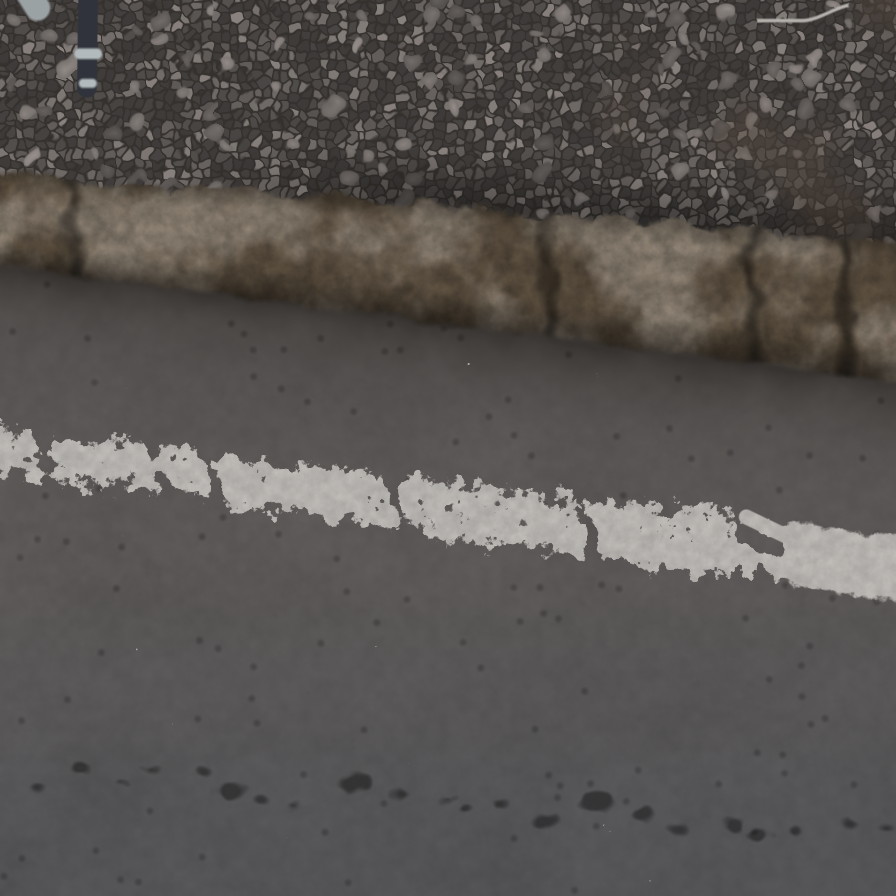
Give the GLSL for this texture, as a WebGL 2 fragment shader.

```glsl
#version 300 es
precision highp float;
// Worn white road line on asphalt, below a weathered kerb and a gravel verge.

uniform vec2 u_resolution;
out vec4 outColor;

// Boundaries as vec2(height at the left edge, slope)
const vec2 KERB_TOP = vec2(0.807, -0.076);
const vec2 KERB_FOOT = vec2(0.703, -0.130);
const vec2 LINE_TOP = vec2(0.519, -0.116);
const vec2 LINE_FOOT = vec2(0.472, -0.144);
const vec2 STAIN_PATH = vec2(0.137, -0.066);

const vec3 ASPHALT = vec3(0.352, 0.340, 0.335);
const vec3 ASPHALT_LOW = vec3(0.325, 0.322, 0.332);
const vec3 DAMP = vec3(0.215, 0.200, 0.190);
const vec3 PAINT = vec3(0.705, 0.695, 0.680);
const vec3 KERB_PALE = vec3(0.490, 0.450, 0.400);
const vec3 KERB_MOSS = vec3(0.320, 0.275, 0.220);
const vec3 SOIL = vec3(0.205, 0.190, 0.178);
const vec3 STONE = vec3(0.400, 0.380, 0.370);
const vec3 PLASTIC = vec3(0.700, 0.730, 0.740);
const vec3 POLE = vec3(0.190, 0.200, 0.235);

const float GAPS[6] = float[6](0.042, 0.172, 0.232, 0.438, 0.648, 0.835);
const float JOINTS[4] = float[4](0.082, 0.612, 0.840, 0.945);
const float GRAVEL_SCALE = 92.0;
const float ROCK_SCALE = 40.0;
const int STAIN_COUNT = 22;

float hash(vec2 p) {
  vec3 q = fract(vec3(p.xyx) * 0.1031);
  q += dot(q, q.yzx + 33.33);
  return fract((q.x + q.y) * q.z);
}

float noise(vec2 p) {
  vec2 i = floor(p), f = fract(p);
  f = f * f * (3.0 - 2.0 * f);
  return mix(mix(hash(i), hash(i + vec2(1, 0)), f.x),
             mix(hash(i + vec2(0, 1)), hash(i + vec2(1, 1)), f.x), f.y);
}

float fbm(vec2 p) {
  float sum = 0.0, amp = 0.533;
  for (int i = 0; i < 4; i++) {
    sum += amp * noise(p);
    p = mat2(1.6, 1.2, -1.2, 1.6) * p + 7.3;
    amp *= 0.5;
  }
  return sum;
}

// Cellular noise: nearest distance, second distance, cell id
vec3 cells(vec2 p) {
  vec2 base = floor(p);
  vec3 best = vec3(9.0, 9.0, 0.0);
  for (int y = -1; y <= 1; y++)
    for (int x = -1; x <= 1; x++) {
      vec2 c = base + vec2(x, y);
      float d = length(c + 0.15 + 0.7 * vec2(hash(c), hash(c + 51.7)) - p);
      if (d < best.x) best = vec3(d, best.x, hash(c + 17.3));
      else best.y = min(best.y, d);
    }
  return best;
}

float segment(vec2 p, vec2 a, vec2 b) {
  vec2 d = b - a;
  return length(p - a - d * clamp(dot(p - a, d) / dot(d, d), 0.0, 1.0));
}

float lineY(vec2 edge, float x) { return edge.x + edge.y * x; }
float fill(float d, float soft) { return smoothstep(-soft, soft, -d); }

vec3 gravel(vec2 p) {
  vec3 fine = cells(p * GRAVEL_SCALE + 0.6 * noise(p * 120.0));
  vec3 rock = cells(p * ROCK_SCALE + 0.5 * noise(p * 70.0));
  vec3 col = mix(SOIL, STONE * (0.6 + 0.75 * pow(fine.z, 2.5)), smoothstep(0.02, 0.35, fine.y - fine.x));
  float size = 0.2 + 0.22 * hash(vec2(rock.z * 91.0, 3.0));
  vec3 rockCol = STONE * (0.85 + 0.5 * fract(rock.z * 37.0)) * (1.1 - 0.5 * rock.x);
  col = mix(col, rockCol, fill(rock.x - size, 0.07) * step(0.72, rock.z));
  float earth = smoothstep(0.45, 0.75, fbm(p * 7.0 + 4.0)) * smoothstep(0.4, 0.95, p.x);
  col = mix(col, vec3(0.315, 0.265, 0.230), 0.6 * earth);
  float above = p.y - lineY(KERB_TOP, p.x);
  return col * (1.0 - 0.28 * exp(-above * above * 600.0) * smoothstep(0.15, 0.5, p.x));
}

vec3 kerb(vec2 p) {
  float top = lineY(KERB_TOP, p.x), foot = lineY(KERB_FOOT, p.x);
  float t = (p.y - foot) / (top - foot);
  float pale = smoothstep(0.3, 0.68, fbm(p * 16.0) + 0.12 * sin(p.x * 19.0 - 1.0) * sin(t * 3.1));
  vec3 col = mix(KERB_MOSS, KERB_PALE, pale) * (0.78 + 0.42 * fbm(p * 90.0));
  for (int i = 0; i < 4; i++) {
    float crack = abs(p.x - JOINTS[i] + 0.018 * (noise(p * 45.0) - 0.5));
    col *= 1.0 - 0.4 * fill(crack - 0.007, 0.007);
  }
  return col * mix(0.52, 1.0, smoothstep(-0.05, 0.32, t)) * mix(1.0, 0.72, smoothstep(0.82, 1.05, t));
}

vec3 road(vec2 p) {
  float depth = lineY(KERB_FOOT, p.x) - p.y;
  vec3 col = mix(ASPHALT_LOW, ASPHALT, smoothstep(0.02, 0.42, p.y));
  col *= 0.90 + 0.10 * fbm(p * 9.0) + 0.10 * fbm(p * 85.0);
  float damp = exp(-max(depth, 0.0) * 22.0) * (0.75 + 0.5 * fbm(p * 25.0));
  col = mix(col, DAMP, clamp(damp, 0.0, 1.0));
  vec3 pit = cells(p * 34.0);
  col *= 1.0 - 0.2 * step(0.85, pit.z) * fill(pit.x - 0.12, 0.1);
  // Oil drips strung along the lane
  for (int i = 0; i < STAIN_COUNT; i++) {
    float k = float(i), x = (k + hash(vec2(k, 2.0))) / float(STAIN_COUNT);
    vec2 c = vec2(x, lineY(STAIN_PATH, x) + 0.035 * (hash(vec2(k, 8.0)) - 0.5));
    float r = mix(0.004, 0.014, pow(hash(vec2(k, 5.0)), 2.0));
    float d = length((p - c) * vec2(0.75, 1.2)) + 0.008 * (noise(p * 90.0) - 0.5);
    col *= 1.0 - 0.38 * fill(d - r, 0.004);
  }
  return col;
}

float paintMask(vec2 p, float px) {
  float inside = min(lineY(LINE_TOP, p.x) - p.y, p.y - lineY(LINE_FOOT, p.x));
  float sound = smoothstep(0.855, 0.89, p.x);
  float wear = 0.65 * (fbm(p * 62.0) - 0.5) + 0.35 * (fbm(p * 150.0) - 0.5);
  float cover = clamp(inside / 0.014, -1.5, 1.0) * 0.24 + wear * mix(1.15, 0.35, sound) - 0.02;
  for (int i = 0; i < 6; i++) {
    float gap = abs(p.x - GAPS[i] + 0.25 * (p.y - lineY(LINE_TOP, p.x)) + 0.01 * (noise(p * 50.0) - 0.5));
    cover -= 0.34 * fill(gap - 0.006, 0.008);
  }
  // Curled tip of the intact stretch, with bare road beneath it
  cover -= 0.5 * fill(segment(p, vec2(0.832, 0.404), vec2(0.866, 0.388)) - 0.009, 0.005);
  cover = max(cover, 0.25 - 30.0 * segment(p, vec2(0.833, 0.423), vec2(0.885, 0.398)));
  return smoothstep(-0.03 - 6.0 * px, 0.03 + 6.0 * px, cover);
}

void main() {
  vec2 p = gl_FragCoord.xy / u_resolution;
  float px = 1.0 / min(u_resolution.x, u_resolution.y);
  float ragged = 0.020 * (fbm(p * 32.0) - 0.5);

  vec3 col = road(p);
  col = mix(col, PAINT * (0.91 + 0.18 * fbm(p * 110.0)), paintMask(p, px));
  col = mix(col, kerb(p), fill(lineY(KERB_FOOT, p.x) - p.y + 0.6 * ragged, 0.004 + px));
  col = mix(col, gravel(p), fill(lineY(KERB_TOP, p.x) - p.y + 1.4 * ragged, 0.003 + px));

  // Post with two pale collars, a plastic scrap and a bent twig
  col = mix(col, POLE, fill(segment(p, vec2(0.097, 0.902), vec2(0.099, 1.05)) - 0.011, px));
  col = mix(col, PLASTIC, fill(segment(p, vec2(0.089, 0.940), vec2(0.108, 0.940)) - 0.006, 2.0 * px));
  col = mix(col, PLASTIC, fill(segment(p, vec2(0.093, 0.907), vec2(0.103, 0.907)) - 0.005, 2.0 * px));
  col = mix(col, PLASTIC * 0.87, fill(segment(p, vec2(0.027, 1.015), vec2(0.042, 0.991)) - 0.014, 2.0 * px));
  float bend = 0.977 + 0.018 * smoothstep(0.895, 0.955, p.x);
  float twig = max(abs(p.y - bend) - 0.002, abs(p.x - 0.896) - 0.051);
  col = mix(col, PAINT, fill(twig, 1.5 * px));

  outColor = vec4(col, 1.0);
}
```
